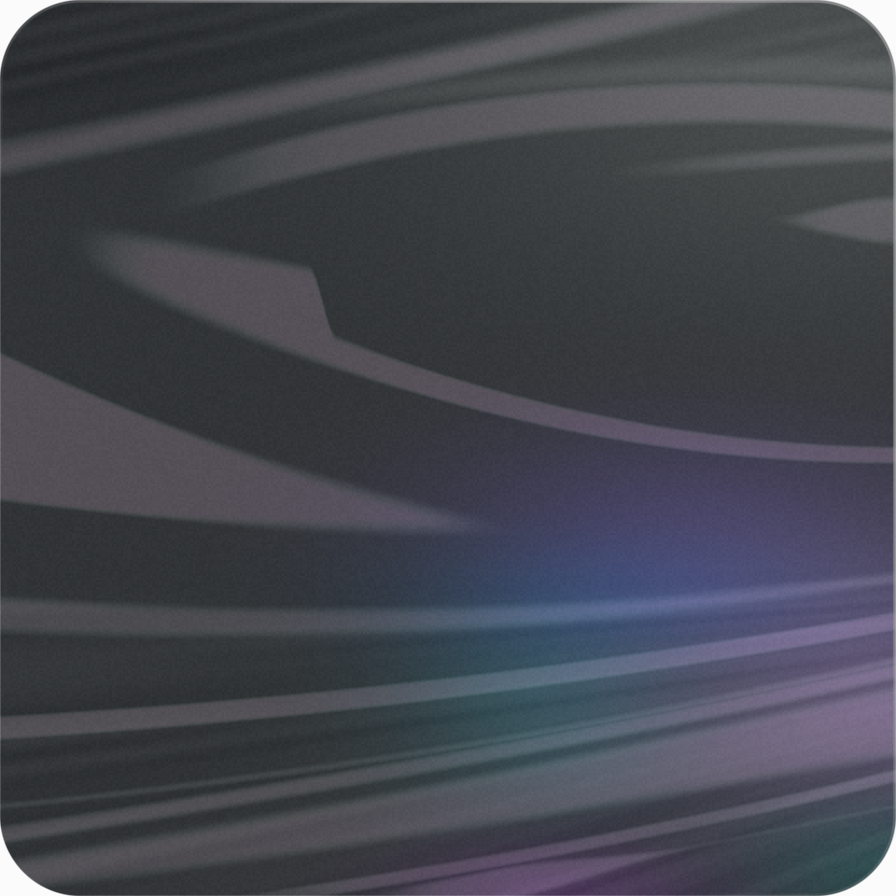
A WebGL 2 fragment shader for this background:

```glsl
#version 300 es
precision highp float;

uniform vec2 u_resolution;
out vec4 outColor;

const vec3 PAGE = vec3(0.985, 0.985, 0.99);
const vec3 CHARCOAL = vec3(0.192, 0.203, 0.211);
const vec3 RIBBON_TINT = vec3(0.137, 0.104, 0.127);
const vec3 FRINGE_TINT = vec3(0.012, 0.028, 0.018);
const vec3 HAZE = vec3(0.105, 0.108, 0.102);
const vec3 PURPLE = vec3(0.06, 0.035, 0.13);
const vec3 BLUE = vec3(-0.01, 0.04, 0.12);
const vec3 TEAL = vec3(-0.01, 0.09, 0.10);
const vec3 LILAC = vec3(0.18, 0.13, 0.23);
const vec3 MAUVE = vec3(0.10, 0.01, 0.13);
const vec3 SEA_GREEN = vec3(-0.04, 0.08, 0.06);
const float CORNER_RADIUS = 0.09;
const float RIM_WIDTH = 0.003;
const float GRAIN_CELLS = 400.0;
const float GRAIN_AMOUNT = 0.022;
const float STREAK_AMOUNT = 0.055;

// Ribbon heights at the left, middle and right of the canvas
const int RIBBONS = 10;
const vec3 PATH[RIBBONS] = vec3[](
  vec3(0.314, 0.310, 0.355), vec3(0.1875, 0.232, 0.307),
  vec3(0.068, 0.151, 0.251), vec3(0.020, 0.100, 0.195),
  vec3(-0.040, 0.030, 0.134), vec3(0.100, 0.165, 0.262),
  vec3(0.824, 0.931, 1.046), vec3(0.710, 0.860, 0.876),
  vec3(0.800, 0.900, 0.920), vec3(0.700, 0.785, 0.832));
// Half width left, half width right, softness, strength
const vec4 SHAPE[RIBBONS] = vec4[](
  vec4(0.017, 0.003, 0.008, 0.75), vec4(0.012, 0.009, 0.003, 0.9),
  vec4(0.008, 0.007, 0.005, 0.8), vec4(0.014, 0.036, 0.009, 0.85),
  vec4(0.007, 0.006, 0.003, 0.8), vec4(0.002, 0.004, 0.004, 0.5),
  vec4(0.016, 0.013, 0.010, 0.85), vec4(0.022, 0.020, 0.007, 0.85),
  vec4(0.004, 0.012, 0.014, 0.4), vec4(0.004, 0.008, 0.007, 0.6));
// Where each ribbon begins to fade in
const float START[RIBBONS] = float[](
  -0.3, -0.3, -0.3, -0.3, 0.2, -0.3, -0.22, 0.16, 0.25, 0.66);

float hash(vec2 p) {
  vec3 q = fract(p.xyx * vec3(0.1031, 0.1030, 0.0973));
  q += dot(q, q.yzx + 33.33);
  return fract((q.x + q.y) * q.z);
}

float noise(vec2 p) {
  vec2 i = floor(p), f = fract(p);
  f = f * f * (3.0 - 2.0 * f);
  vec2 e = vec2(1.0, 0.0);
  return mix(mix(hash(i), hash(i + e), f.x),
             mix(hash(i + e.yx), hash(i + 1.0), f.x), f.y);
}

// Parabola through three heights at x = 0, 0.5 and 1
float curve(float x, vec3 h) {
  return dot(h, vec3(2.0 * (x - 0.5) * (x - 1.0),
                     4.0 * x * (1.0 - x), 2.0 * x * (x - 0.5)));
}

float between(float y, float low, float high, float soft) {
  return smoothstep(-soft, soft, y - low) * smoothstep(-soft, soft, high - y);
}

float glow(vec2 p, vec2 center, vec2 radius) {
  vec2 d = (p - center) / radius;
  return exp(-dot(d, d));
}

float ribbons(vec2 p) {
  float cover = 0.0;
  for (int i = 0; i < RIBBONS; i++) {
    vec4 s = SHAPE[i];
    float mid = curve(p.x, PATH[i]);
    float halfWidth = mix(s.x, s.y, p.x);
    float band = between(p.y, mid - halfWidth, mid + halfWidth, s.z);
    cover = max(cover, band * s.w * smoothstep(START[i], START[i] + 0.22, p.x));
  }
  return cover;
}

// Broad marbled shapes that taper to a point or a thin tail
float wedges(vec2 p) {
  float x = p.x;
  float left = between(p.y, curve(x, vec3(0.443, 0.411, 0.447)),
    curve(x, vec3(0.605, 0.423, 0.349)), mix(0.004, 0.014, smoothstep(0.1, 0.5, x)));
  left *= 1.0 - smoothstep(0.45, 0.62, x);
  float top = mix(0.760 - 0.178 * x, curve(x, vec3(0.805, 0.579, 0.500)),
                  smoothstep(0.345, 0.375, x));
  float hook = between(p.y, curve(x, vec3(0.759, 0.552, 0.484)), top,
                       mix(0.014, 0.003, smoothstep(0.15, 0.5, x)));
  hook *= smoothstep(0.07, 0.19, x);
  float h = 0.024 * smoothstep(0.84, 1.0, x);
  float inner = between(p.y, 0.754 - h, 0.754 + h, 0.006) * smoothstep(0.85, 0.93, x);
  h = 0.018 * (1.0 - smoothstep(0.55, 0.78, x));
  float y = p.y - 0.2 * (x - 0.5);
  float foot = between(y, -h, h, 0.004) * smoothstep(0.4, 0.5, x);
  return max(max(left, hook), max(inner * 0.8, foot * 0.7));
}

// Fine filaments along the fanning lower flow and the rising upper flow
float streaks(vec2 p) {
  float fan = (p.y - 0.22 * p.x) / (1.0 - 0.57 * p.x);
  float lower = noise(vec2(p.x * 1.5, fan * 65.0)) - 0.5;
  lower *= 1.0 - smoothstep(0.28, 0.36, fan);
  float rise = p.y - 0.22 * p.x - 0.015 * noise(p * 4.0);
  float upper = noise(vec2(p.x * 2.0, rise * 75.0)) - 0.5;
  upper *= smoothstep(0.0, 0.05, p.y - curve(p.x, vec3(0.79, 0.885, 0.90)));
  return lower * 0.7 + upper;
}

void main() {
  vec2 p = gl_FragCoord.xy / u_resolution;
  float pixel = 1.0 / min(u_resolution.x, u_resolution.y);

  // Dark ground and coloured light
  vec3 color = CHARCOAL + HAZE * glow(p, vec2(1.0, 0.93), vec2(0.5, 0.28));
  color -= 0.025 * glow(p, vec2(0.0, 0.97), vec2(0.3, 0.12));
  color += PURPLE * glow(p, vec2(0.74, 0.43), vec2(0.28, 0.10));
  color += BLUE * glow(p, vec2(0.70, 0.335), vec2(0.24, 0.07));
  color += TEAL * glow(p, vec2(0.60, 0.22), vec2(0.16, 0.11));
  color += LILAC * glow(p, vec2(1.0, 0.24), vec2(0.32, 0.17));
  color += MAUVE * glow(p, vec2(0.62, 0.0), vec2(0.18, 0.06));
  color += SEA_GREEN * glow(p, vec2(1.0, 0.03), vec2(0.15, 0.07));

  // Marbling with faint green fringes
  float cover = max(ribbons(p), wedges(p));
  color += RIBBON_TINT * cover + FRINGE_TINT * 4.0 * cover * (1.0 - cover);
  color += STREAK_AMOUNT * streaks(p);
  color += GRAIN_AMOUNT * (hash(floor(p * GRAIN_CELLS)) - 0.5);

  // Rounded card with a lit rim at the top and right
  vec2 q = abs(p - 0.5) - 0.5 + CORNER_RADIUS;
  float card = length(max(q, 0.0)) + min(max(q.x, q.y), 0.0) - CORNER_RADIUS;
  float rim = smoothstep(-RIM_WIDTH - pixel, -RIM_WIDTH + pixel, card);
  rim *= smoothstep(0.7, 1.5, p.x + p.y);
  color = mix(color, vec3(0.62), rim * 0.7);
  color = mix(color, PAGE, smoothstep(-pixel, pixel, card));
  outColor = vec4(color, 1.0);
}
```
